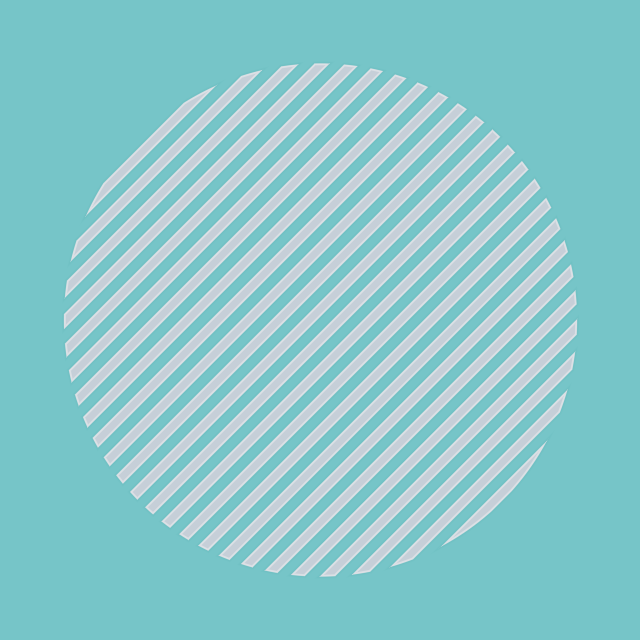
Give the GLSL for this background, as a WebGL 1 fragment shader.

```glsl
precision highp float;
// A disc of pale diagonal stripes with bright rims on a flat teal ground.

uniform vec2 u_resolution;

#define DISC_RADIUS 0.401
#define STRIPE_PERIOD 0.03368
#define STRIPE_HALF_WIDTH 0.0084
#define STRIPE_SHIFT -0.0116
#define RIM_WIDTH 0.0030
#define HALO_WIDTH 0.0045
#define HALO_STRENGTH 0.6
#define EDGE_SOFTNESS 0.0010

const vec3 TEAL = vec3(0.463, 0.773, 0.784);
const vec3 DEEP_TEAL = vec3(0.415, 0.738, 0.750);
const vec3 SILVER = vec3(0.776, 0.812, 0.847);
const vec3 PALE_RIM = vec3(0.862, 0.878, 0.898);

// Signed distance to 45 degree stripes, negative inside a stripe.
float stripeDistance(vec2 p) {
  float across = dot(p, vec2(0.70711, -0.70711)) - STRIPE_SHIFT;
  float local = mod(across + 0.5 * STRIPE_PERIOD, STRIPE_PERIOD) - 0.5 * STRIPE_PERIOD;
  return abs(local) - STRIPE_HALF_WIDTH;
}

void main() {
  // Centred coordinates, one unit per shorter canvas side.
  float side = min(u_resolution.x, u_resolution.y);
  vec2 p = (gl_FragCoord.xy - 0.5 * u_resolution) / side;
  float soft = max(EDGE_SOFTNESS, 0.7 / side);

  // Stripes cut by the disc.
  float disc = length(p - vec2(0.0008, 0.0)) - DISC_RADIUS;
  float d = max(stripeDistance(p), disc);

  // Thin darker halo outside each stripe.
  float halo = HALO_STRENGTH * (1.0 - smoothstep(0.0, HALO_WIDTH, max(d, 0.0)));
  vec3 ground = mix(TEAL, DEEP_TEAL, halo);

  // Bright rim just inside each stripe.
  float rim = 1.0 - smoothstep(RIM_WIDTH - soft, RIM_WIDTH + soft, -d);
  vec3 stripe = mix(SILVER, PALE_RIM, rim);

  float cover = 1.0 - smoothstep(-soft, soft, d);
  gl_FragColor = vec4(mix(ground, stripe, cover), 1.0);
}
```
